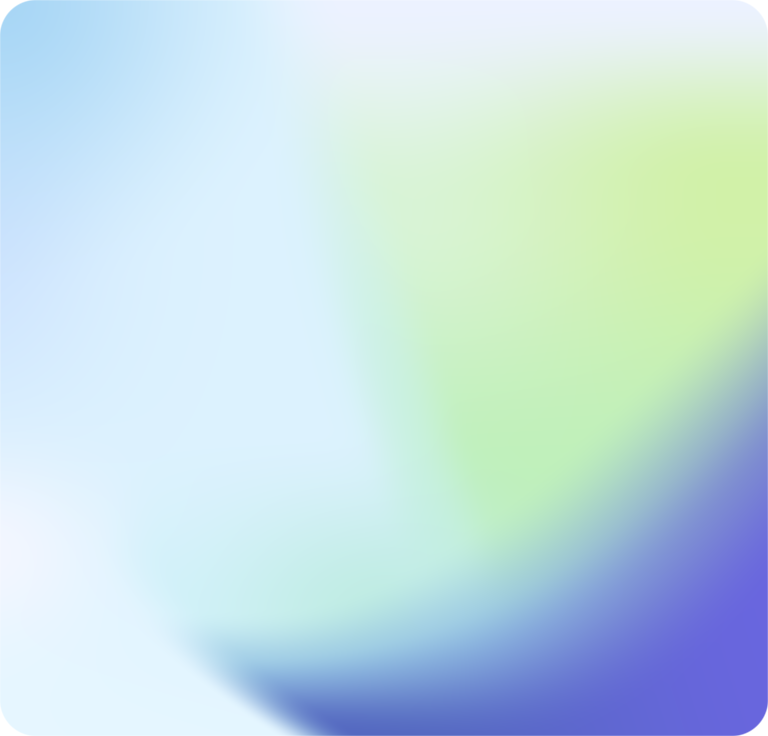
Reproduce this background procedurally as a WebGL 1 fragment shader.

```glsl
precision highp float;
// Soft mesh gradient card: pale blue left, lime right, indigo swell along the bottom.

uniform vec2 u_resolution;

// Smooth ramp from 0 at a to 1 at b; a may exceed b.
float ramp(float a, float b, float v) {
  float t = clamp((v - a) / (b - a), 0.0, 1.0);
  return t * t * (3.0 - 2.0 * t);
}

// Elliptical gaussian glow.
float glow(vec2 p, vec2 center, vec2 radius) {
  vec2 d = (p - center) / radius;
  return exp(-dot(d, d));
}

vec3 paleSide(vec2 p) {
  vec3 c = mix(vec3(0.90, 0.966, 1.0), vec3(0.863, 0.948, 0.996), ramp(0.0, 0.45, p.y + 0.3 * p.x));
  c = mix(c, vec3(0.80, 0.885, 0.995), 0.9 * glow(p, vec2(-0.04, 0.68), vec2(0.17, 0.23)));
  c = mix(c, vec3(0.96, 0.966, 1.0), 0.9 * glow(p, vec2(-0.02, 0.25), vec2(0.14, 0.12)));
  return mix(c, vec3(0.65, 0.835, 0.96), ramp(0.42, -0.04, length(p - vec2(0.0, 1.0))));
}

vec3 limeSide(vec2 p) {
  vec3 c = mix(vec3(0.925, 0.95, 1.0), vec3(0.85, 0.955, 0.84), ramp(1.0, 0.72, p.y));
  c = mix(c, vec3(0.82, 0.945, 0.66), ramp(0.5, 0.95, p.x) * ramp(1.0, 0.75, p.y));
  return mix(c, vec3(0.75, 0.94, 0.73), ramp(0.72, 0.34, p.y));
}

void main() {
  vec2 p = gl_FragCoord.xy / u_resolution;

  // Slanted seam between the two sides, tinted mint.
  float seam = p.x - 0.39 - 0.28 * (0.92 - p.y);
  vec3 color = mix(paleSide(p), limeSide(p), ramp(-0.075, 0.08, seam));
  float mint = exp(-pow(seam / 0.055, 2.0)) * ramp(0.9, 0.45, p.y);
  color = mix(color, vec3(0.77, 0.945, 0.89), 0.5 * mint);

  // Curved left shore of the teal and blue swell.
  float shore = p.x - 0.16 - 0.25 * pow(max(1.0 - p.y / 0.26, 0.0), 1.6);
  vec3 teal = mix(vec3(0.82, 0.945, 0.975), vec3(0.75, 0.925, 0.89), ramp(0.2, 0.5, p.x));
  float tealAmount = ramp(0.42, 0.17, p.y) * ramp(-0.04, 0.06, shore) * ramp(0.78, 0.5, p.x);
  color = mix(color, teal, tealAmount);

  // Blue swell rising to the right, wider and softer there.
  float crest = 0.10 + 0.37 * pow(max((p.x - 0.3) / 0.7, 0.0), 2.3);
  float depth = (p.y - crest) / mix(0.08, 0.23, ramp(0.35, 0.95, p.x));
  float inside = ramp(-0.05, 0.06, shore);
  vec3 sky = mix(vec3(0.58, 0.76, 0.89), vec3(0.52, 0.60, 0.80), ramp(0.6, 1.0, p.x));
  vec3 indigo = mix(vec3(0.33, 0.41, 0.755), vec3(0.41, 0.40, 0.87), ramp(0.5, 1.05, p.x + 0.3 * p.y));
  color = mix(color, sky, inside * ramp(0.9, -0.4, depth));
  color = mix(color, indigo, inside * ramp(0.1, -1.2, depth));

  // Rounded card on white.
  vec2 halfSize = 0.5 * u_resolution / u_resolution.x;
  vec2 q = abs((p - 0.5) * 2.0 * halfSize) - halfSize + 0.047;
  float edge = length(max(q, 0.0)) - 0.047;
  float pixel = 1.0 / u_resolution.x;
  color = mix(color, vec3(1.0), ramp(-pixel, pixel, edge));

  gl_FragColor = vec4(color, 1.0);
}
```
